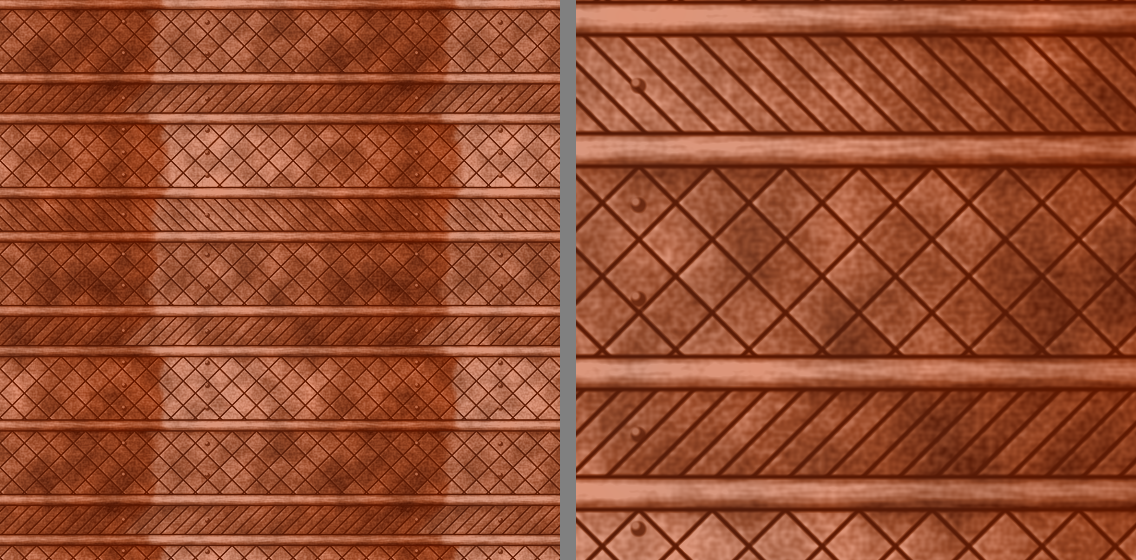
Left, the full canvas; right, a detail of the centre.
Write a three.js fragment shader that draws this pattern.

```glsl
// Carved terracotta wood: lattice and slanted-slat panels stacked between polished rails.
varying vec2 vUv;

float hash(vec2 c) {
  return fract(sin(dot(c, vec2(127.1, 311.7))) * 43758.55);
}

// Dot product of a cell corner's random gradient with the offset to it, wrapped to a period
float corner(vec2 cell, vec2 offset, vec2 period) {
  float angle = 6.2832 * hash(mod(cell, period));
  return dot(vec2(cos(angle), sin(angle)), offset);
}

// Tileable gradient noise; uv covers one tile, cells is the number of cells in it
float noise(vec2 uv, vec2 cells) {
  vec2 p = uv * cells, i = floor(p), f = fract(p);
  vec2 s = f * f * f * (f * (f * 6.0 - 15.0) + 10.0), e = vec2(1.0, 0.0);
  float low = mix(corner(i, f, cells), corner(i + e.xy, f - e.xy, cells), s.x);
  float high = mix(corner(i + e.yx, f - e.yx, cells), corner(i + 1.0, f - 1.0, cells), s.x);
  return mix(low, high, s.y);
}

// Signed distance across the nearest 45 degree groove
float grooveOffset(float k, float spacing) {
  return (fract(k) - 0.5) * spacing * 0.707;
}

// Dark cut with a thin lit lip on one side
float carve(float tone, float d) {
  tone += 0.13 * smoothstep(0.8, 1.8, d) * (1.0 - smoothstep(1.8, 3.8, d));
  return mix(0.06, tone, smoothstep(0.3, 1.6, abs(d)));
}

// Warm wood ramp; warmth pushes it from dusty pink to orange
vec3 woodColor(float tone, float warmth) {
  vec3 base = mix(vec3(0.32, 0.085, 0.01), vec3(0.585, 0.29, 0.165), clamp(tone * 2.0, 0.0, 1.0));
  base = mix(base, vec3(0.85, 0.59, 0.49), clamp(tone * 2.0 - 1.0, 0.0, 1.0));
  return base + warmth * vec3(0.035, -0.015, -0.035);
}

void main() {
  // 768 units span the canvas, y runs down; one tile is 402 by 578 units
  vec2 p = vec2(vUv.x, 1.0 - vUv.y) * 768.0 - vec2(0.0, 13.0);
  vec2 tile = mod(p, vec2(402.0, 578.0));
  vec2 uv = tile / vec2(402.0, 578.0);

  // Each group holds a lattice, a rail, a slat strip and a second rail
  float h = mod(tile.y, 319.0);
  bool bright = h >= 157.0;
  if (bright) h -= 157.0;
  bool lattice = h < 102.0;
  float panelTop = lattice ? 0.0 : 102.0;
  float railTop = lattice ? 87.0 : (bright ? 147.0 : 142.0);
  float depth = h - panelTop;
  float height = railTop - panelTop;
  float r = (h - railTop) / 15.0;
  bool rail = r >= 0.0;

  float blotch = noise(uv, vec2(9.0, 13.0)) + 0.5 * noise(uv, vec2(22.0, 31.0));
  float grain = noise(uv, vec2(134.0, 192.0)) + 0.6 * noise(uv, vec2(60.0, 87.0));
  float streak = noise(uv, vec2(24.0, 260.0));

  // Boards fade from light to dark, then start again at a seam
  float seam = 216.0 + 18.0 * blotch;
  if (lattice && bright) seam += 18.0;
  if (!lattice && !bright && !rail) seam = 215.0 - depth;
  float along = fract((tile.x - seam) / 402.0);
  float fade = smoothstep(0.1, 0.92, along) * (1.0 - smoothstep(0.955, 1.0, along));
  vec2 range = bright ? vec2(0.72, 0.42) : vec2(0.58, 0.30);
  if (lattice) range = bright ? vec2(0.86, 0.44) : vec2(0.66, 0.34);
  if (rail) range = vec2(0.98, 0.62);
  float tone = mix(range.x, range.y, fade);

  if (rail) {
    // Rounded rail with a lit upper face and a darker underside
    tone += 0.14 * exp(-pow((r - 0.40) * 4.5, 2.0)) - 0.10;
    tone -= 0.42 * smoothstep(0.55, 0.95, r) + 0.24 * (1.0 - smoothstep(0.05, 0.28, r));
    tone += 0.22 * streak + 0.12 * grain + 0.16 * blotch;
  } else {
    tone += 0.28 * blotch + 0.22 * grain + 0.08 * streak;
    tone -= 0.24 * exp(-depth / 5.0);
    if (lattice) {
      // Twelve diamonds per tile, each slightly tinted
      vec2 k = vec2(tile.x + depth, tile.x - depth) / 33.5;
      vec2 cell = floor(k + 0.5);
      tone += 0.12 * (hash(vec2(mod(cell.x, 12.0), cell.x - cell.y)) - 0.5);
      tone = carve(tone, grooveOffset(k.x, 33.5));
      tone = carve(tone, grooveOffset(k.y, 33.5));
    } else {
      // Twenty-four slats per tile, leaning alternately
      float k = (tile.x + (bright ? -depth : depth)) / 16.75;
      tone += 0.09 * (hash(vec2(mod(floor(k + 0.5), 24.0), 5.0)) - 0.5);
      tone = carve(tone, grooveOffset(k, 16.75));
    }

    // Two columns of small domed pegs
    float row = depth - height * 0.5;
    if (lattice) row = bright ? mod(depth + 7.5, 31.0) - 15.5 : mod(depth + 4.5, 43.0) - 21.5;
    for (int i = 0; i < 2; i++) {
      vec2 q = vec2(tile.x - 170.0 - 114.0 * float(i), row);
      tone = mix(tone, 0.10, 0.8 * (1.0 - smoothstep(2.6, 4.2, length(q - vec2(0.6, 0.8)))));
      tone = mix(tone, 0.76, 1.0 - smoothstep(1.0, 2.8, length(q + vec2(0.8, 0.8))));
    }
  }

  // Dark joints between rails and panels
  float edge = rail ? min(r, 1.0 - r) * 15.0 : min(depth, height - depth);
  tone = mix(0.03, tone, smoothstep(0.1, 1.8, edge));
  float warmth = fade * (bright ? 1.0 : 0.5) + 0.8 * blotch;
  gl_FragColor = vec4(woodColor(tone, warmth), 1.0);
}
```
